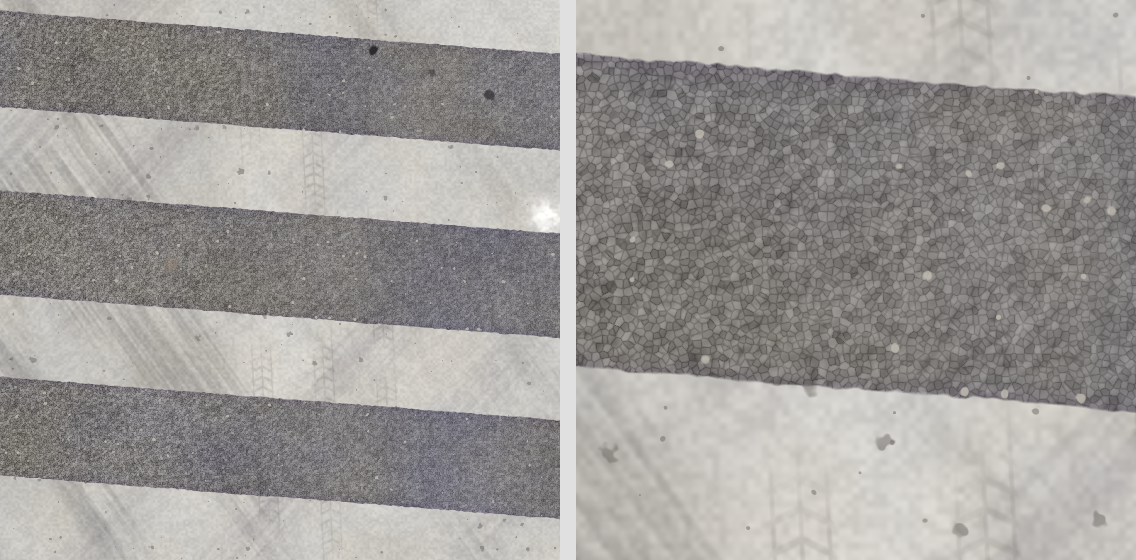
Left, the full canvas; right, a detail of the centre.
Write a WebGL 1 fragment shader that draws this texture.

```glsl
precision highp float;

// Worn pedestrian crossing: tilted pale paint bands over dark asphalt.
// Bands come from a repeated distance; the asphalt is embossed cell grain,
// the paint carries diagonal scuffs, tyre prints, stains and specks.

uniform vec2 u_resolution;

const float PERIOD = 0.328;          // spacing of the asphalt bands
const float FIRST_CENTRE = 0.895;    // top asphalt band at the left side
const float TILT = 0.0775;           // fall of the bands across the canvas
const float HALF_WIDTH = 0.089;      // half of a mean asphalt band
const float WIDTH_VARIATION = 0.0042;
const float EDGE_SOFTNESS = 0.0011;
const float GRAIN_CELLS = 230.0;
const float SCUFF_DOWN_RIGHT = -0.95;
const float SCUFF_DOWN_LEFT = 0.80;
const vec3 ASPHALT = vec3(0.482, 0.473, 0.477);
const vec3 PAINT = vec3(0.798, 0.789, 0.767);
const vec3 OIL = vec3(0.16, 0.15, 0.17);
const vec3 DIRT = vec3(0.42, 0.40, 0.38);
const vec3 CHIP = vec3(0.76, 0.74, 0.70);
const vec3 RUST = vec3(0.60, 0.53, 0.47);
const vec2 OIL_START = vec2(0.667, 0.910);
const vec2 OIL_STEP = vec2(0.104, -0.040);
const vec2 RUST_SPOT = vec2(0.306, 0.527);
const vec2 GLARE_SPOT = vec2(0.975, 0.612);

float hash(vec2 p) {
  return fract(sin(dot(p, vec2(127.1, 311.7))) * 43758.5);
}

float noise(vec2 p) {
  vec2 i = floor(p), f = fract(p);
  f = f * f * (3.0 - 2.0 * f);
  return mix(mix(hash(i), hash(i + vec2(1.0, 0.0)), f.x),
             mix(hash(i + vec2(0.0, 1.0)), hash(i + 1.0), f.x), f.y);
}

float fbm(vec2 p) {
  float sum = 0.0, amp = 0.533;
  for (int i = 0; i < 4; i++) {
    sum += amp * noise(p);
    p = p * 2.03 + 17.3;
    amp *= 0.5;
  }
  return sum;
}

// Cell pattern: x = gap between the two nearest stones, y = tone of the stone
vec2 stones(vec2 p) {
  vec2 cell = floor(p);
  float near = 8.0, second = 8.0, tone = 0.0;
  for (int j = -1; j <= 1; j++) {
    for (int i = -1; i <= 1; i++) {
      vec2 c = cell + vec2(float(i), float(j));
      float d = length(c + vec2(hash(c), hash(c + 41.7)) - p);
      if (d < near) { second = near; near = d; tone = hash(c + 9.2); }
      else second = min(second, d);
    }
  }
  return vec2(second - near, tone);
}

// Sparse irregular dots, at most one in each grid cell
float specks(vec2 p, float cells, float chance, float radius) {
  vec2 q = p * cells, c = floor(q);
  vec2 centre = 0.3 + 0.4 * vec2(hash(c + 3.1), hash(c + 7.7));
  float r = radius * cells * (0.5 + hash(c + 5.3));
  float d = length(fract(q) - centre) + r * (noise(p * 260.0) - 0.5);
  return step(hash(c + 1.9), chance) * (1.0 - smoothstep(0.5 * r, r, d));
}

// Bundles of parallel rubber marks along one direction
float scuffs(vec2 p, float angle, float seed) {
  float c = cos(angle), s = sin(angle);
  vec2 q = vec2(c * p.x + s * p.y, c * p.y - s * p.x) + seed;
  float bundle = smoothstep(0.45, 0.8, noise(q * vec2(3.0, 10.0)));
  float fine = noise(q * vec2(5.0, 90.0)) * 0.6 + noise(q * vec2(9.0, 210.0)) * 0.4;
  return bundle * smoothstep(0.15, 0.8, fine);
}

// Faint columns of tread blocks
float treads(vec2 p) {
  float sum = 0.0;
  for (int i = 0; i < 3; i++) {
    float x = p.x - 0.46 - 0.11 * float(i) + 0.05 * (p.y - 0.5);
    float inside = 1.0 - smoothstep(0.017, 0.022, abs(x));
    float row = abs(fract(p.y * 55.0 + abs(x) * 26.0) - 0.5);
    float groove = abs(fract(x * 60.0) - 0.5);
    sum += inside * max(smoothstep(0.28, 0.45, row), smoothstep(0.36, 0.47, groove));
  }
  return sum * smoothstep(0.4, 0.75, fbm(p * 9.0 + 4.0));
}

vec3 asphalt(vec2 p, float edge) {
  vec2 stone = stones(p * GRAIN_CELLS);
  float relief = noise(p * 210.0) - noise(p * 210.0 + vec2(-0.45, 0.5));
  float rough = mix(1.15, 0.8, smoothstep(0.1, 0.8, p.x));
  float grain = 0.13 * (stone.y - 0.5) + 0.10 * (smoothstep(0.0, 0.35, stone.x) - 0.68);
  vec3 col = ASPHALT + rough * (grain + 0.10 * relief);
  col += 0.09 * (fbm(p * 7.0) - 0.5) + 0.06 * (noise(p * 75.0) - 0.5);
  float warmth = fbm(p * 5.0 + 31.0) - 0.35 - 0.25 * p.x;
  col += warmth * vec3(0.045, 0.035, -0.055);
  col -= vec3(0.045, 0.055, 0.025) * exp(-edge * 130.0);
  col = mix(col, CHIP, 0.8 * specks(p, 45.0, 0.13, 0.0024));
  col = mix(col, RUST, 0.5 * (1.0 - smoothstep(0.004, 0.018, length(p - RUST_SPOT))));
  for (int i = 0; i < 3; i++) {
    float k = float(i);
    float d = length(p - OIL_START - k * OIL_STEP) + 0.012 * (fbm(p * 95.0) - 0.5);
    float strength = 0.95 - 0.75 * k + 0.3 * k * k;
    col = mix(col, OIL, strength * (1.0 - smoothstep(0.005, 0.010, d)));
  }
  return col;
}

vec3 paint(vec2 p) {
  vec3 col = PAINT + 0.11 * (fbm(p * 6.0 + 12.0) - 0.5) + 0.07 * (noise(p * 240.0) - 0.5);
  col += 0.05 * (fbm(p * 60.0) - 0.5) + 0.018 * (p.x - 0.5);
  col += vec3(0.02, 0.005, -0.025) * (fbm(p * 11.0 + 3.0) - 0.5);
  float left = mix(1.0, 0.45, smoothstep(0.25, 0.65, p.x));
  col -= 0.12 * left * scuffs(p, SCUFF_DOWN_RIGHT, 2.4) * vec3(1.0, 1.0, 0.95);
  col -= 0.07 * scuffs(p, SCUFF_DOWN_LEFT, 8.6) * vec3(1.0, 1.02, 0.85);
  col -= 0.065 * treads(p);
  col = mix(col, DIRT, 0.5 * specks(p, 24.0, 0.12, 0.0045));
  col = mix(col, DIRT, 0.5 * specks(p + 0.37, 60.0, 0.07, 0.0018));
  float glare = exp(-dot(p - GLARE_SPOT, p - GLARE_SPOT) * 1100.0);
  return col + 0.22 * glare * (0.5 + noise(p * 130.0));
}

void main() {
  vec2 p = gl_FragCoord.xy / u_resolution;

  // Signed distance into the nearest asphalt band, with a ragged edge
  float across = (FIRST_CENTRE - p.y - TILT * p.x) / PERIOD;
  float band = floor(across + 0.5);
  float halfWidth = HALF_WIDTH + WIDTH_VARIATION * sin(2.1 * band - 0.8);
  float inside = halfWidth - abs(across - band) * PERIOD;
  inside += 0.0022 * (noise(p * 170.0) - 0.5) + 0.0015 * (noise(p * 40.0) - 0.5);

  float soft = max(EDGE_SOFTNESS, 0.7 / u_resolution.y);
  float cover = smoothstep(-soft, soft, inside);
  vec3 col = mix(paint(p), asphalt(p, max(inside, 0.0)), cover);
  gl_FragColor = vec4(clamp(col, 0.0, 1.0), 1.0);
}
```
